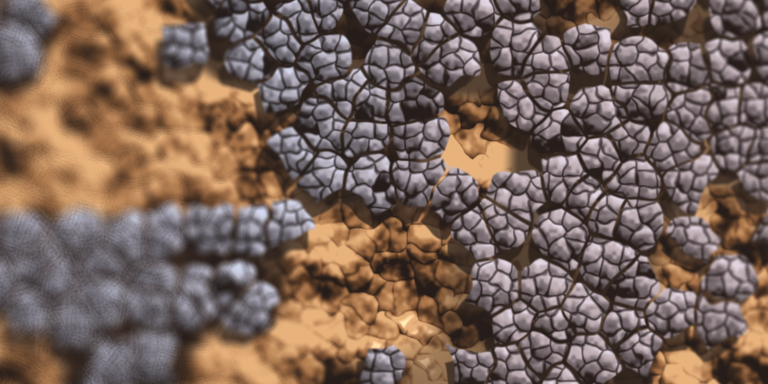
This texture is drawn by a Shadertoy shader. Its source:

```glsl
const vec2 LIGHT_DIR = vec2(0.4, 0.917);
const float AREOLE_SIZE = 0.115;
const float LOBE_SIZE = 0.046;
const float GRAIN_SIZE = 0.06;
const int LENS_SAMPLES = 20;

const vec3 SHADOW = vec3(0.15, 0.115, 0.10);
const vec3 BROWN = vec3(0.37, 0.24, 0.15);
const vec3 TAN = vec3(0.67, 0.46, 0.29);
const vec3 PEACH = vec3(0.91, 0.70, 0.49);
const vec3 SLATE = vec3(0.45, 0.42, 0.43);
const vec3 ASH = vec3(0.74, 0.70, 0.71);
const vec3 FROST = vec3(0.87, 0.86, 0.89);

struct Cell {
    vec2 centre;
    vec2 offset;
    float edge;
    float tint;
};

vec2 hash2(vec2 c) {
    vec3 q = fract(c.xyx * vec3(0.1031, 0.1030, 0.0973));
    q += dot(q, q.yzx + 33.33);
    return fract((q.xx + q.yz) * q.zy);
}

float noise(vec2 p) {
    vec2 i = floor(p), f = fract(p);
    f = f * f * (3.0 - 2.0 * f);
    float bottom = mix(hash2(i).x, hash2(i + vec2(1, 0)).x, f.x);
    float top = mix(hash2(i + vec2(0, 1)).x, hash2(i + vec2(1, 1)).x, f.x);
    return mix(bottom, top, f.y);
}

float fbm(vec2 p) {
    float sum = 0.0, weight = 0.5;
    for (int i = 0; i < 4; i++) {
        sum += weight * noise(p);
        p = mat2(1.6, 1.2, -1.2, 1.6) * p + 7.3;
        weight *= 0.5;
    }
    return sum / 0.9375;
}

// Nearest cell, with the distance to its border
Cell voronoi(vec2 p) {
    vec2 base = floor(p), nearest = base, runnerUp = base;
    float d1 = 1e3, d2 = 1e3;
    for (int y = -1; y <= 1; y++)
    for (int x = -1; x <= 1; x++) {
        vec2 id = base + vec2(x, y);
        vec2 site = id + 0.12 + 0.76 * hash2(id + 61.0);
        float d = dot(p - site, p - site);
        if (d < d1) {
            d2 = d1; runnerUp = nearest;
            d1 = d; nearest = site;
        } else if (d < d2) {
            d2 = d; runnerUp = site;
        }
    }
    float edge = (d2 - d1) / (2.0 * max(length(runnerUp - nearest), 0.01));
    return Cell(nearest, p - nearest, edge, hash2(floor(nearest) + 17.0).y);
}

vec2 warp(vec2 p, float frequency, float amount) {
    return p + amount * (vec2(noise(p * frequency), noise(p * frequency + 40.0)) - 0.5);
}

// Positive where lichen colonies grow, sparser on the left
float colony(vec2 p) {
    float bareness = 0.10 * (1.0 - smoothstep(0.0, 0.55, p.x));
    return noise(p * 3.3 + vec2(11.0, 4.0)) - 0.47 - bareness;
}

float areoleCover(Cell areole) {
    float member = step(0.0, colony(areole.centre * AREOLE_SIZE) + 0.26 * (areole.tint - 0.5));
    float inside = min(areole.edge, 0.68 - length(areole.offset));
    return member * smoothstep(0.015, 0.07, inside);
}

vec3 rockColour(vec2 p) {
    Cell grain = voronoi(warp(p, 28.0, 0.04) / GRAIN_SIZE);
    float height = fbm(p * 9.0);
    float slope = height - fbm(p * 9.0 + LIGHT_DIR * 0.22);
    float crease = 1.0 - smoothstep(0.0, 0.14, grain.edge);
    float tone = 0.60 + 1.5 * slope + 1.1 * (height - 0.5)
               + 0.38 * dot(grain.offset, LIGHT_DIR) - 0.16 * crease;
    tone += 0.16 * (noise(p * 95.0) - 0.5);
    vec3 colour = mix(SHADOW, BROWN, smoothstep(0.08, 0.34, tone));
    colour = mix(colour, TAN, smoothstep(0.28, 0.54, tone));
    colour = mix(colour, PEACH, smoothstep(0.50, 0.82, tone));
    float glint = step(0.93, grain.tint) * smoothstep(0.2, 0.4, grain.edge);
    return colour + 0.25 * glint * smoothstep(0.5, 0.8, tone);
}

vec3 lichenColour(vec2 p, Cell areole) {
    Cell lobe = voronoi(warp(p, 40.0, 0.016) / LOBE_SIZE);
    float tone = 0.55 + 0.42 * dot(areole.offset, LIGHT_DIR) + 0.40 * dot(lobe.offset, LIGHT_DIR);
    tone += 0.22 * (lobe.tint - 0.5) + 0.30 * (noise(p * 85.0) - 0.5);
    tone -= 0.38 * (1.0 - smoothstep(0.1, 0.25, areole.tint * 0.6 + lobe.tint * 0.4));
    tone *= mix(0.35, 1.0, smoothstep(0.015, 0.13, lobe.edge));
    vec3 colour = mix(SHADOW, SLATE, smoothstep(0.08, 0.42, tone));
    colour = mix(colour, ASH, smoothstep(0.42, 0.72, tone));
    colour = mix(colour, FROST, smoothstep(0.72, 0.98, tone));
    return colour * mix(vec3(0.95, 0.99, 1.06), vec3(1.02, 0.98, 1.0), smoothstep(0.6, 1.4, p.x));
}

vec3 scene(vec2 p) {
    vec2 bent = warp(p, 20.0, 0.03);
    Cell areole = voronoi(bent / AREOLE_SIZE);
    float occlusion = areoleCover(voronoi((bent + LIGHT_DIR * 0.045) / AREOLE_SIZE));
    float crevice = smoothstep(-0.03, 0.12, colony(p));
    float shade = 1.0 - (1.0 - 0.72 * occlusion) * (1.0 - 0.75 * crevice);
    return mix(mix(rockColour(p), SHADOW, shade), lichenColour(p, areole), areoleCover(areole));
}

// Shallow focus: the left side melts into a lens blur
void mainImage(out vec4 fragColor, in vec2 fragCoord) {
    vec2 p = fragCoord / iResolution.y;
    float defocus = 1.0 - smoothstep(0.05, 0.95, p.x + 0.35 * (p.y - 0.5));
    float radius = 0.0024 + 0.024 * defocus + 0.004 * smoothstep(1.6, 2.0, p.x);
    vec3 sum = vec3(0.0);
    for (int i = 0; i < LENS_SAMPLES; i++) {
        float angle = float(i) * 2.39996, reach = sqrt((float(i) + 0.5) / float(LENS_SAMPLES));
        sum += scene(p + radius * reach * vec2(cos(angle), sin(angle)));
    }
    fragColor = vec4(sum / float(LENS_SAMPLES), 1.0);
}
```
